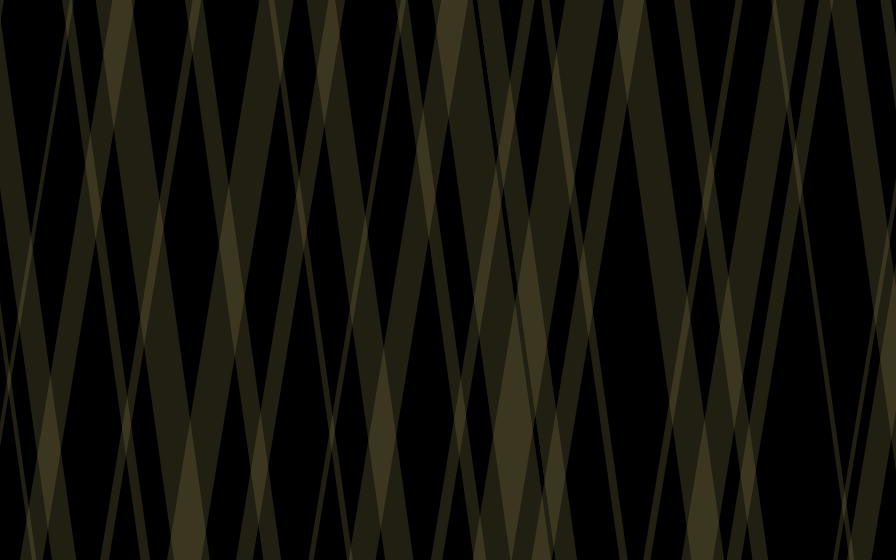
This pattern is drawn by a Shadertoy shader. Its source:

```glsl
#define CELL_WIDTH 0.114
#define SLOPE_LEFT 0.140
#define SLOPE_RIGHT -0.165
#define THINNEST 0.06
#define WIDTH_RANGE 0.58
#define WIDTH_SKEW 1.5
#define OPACITY 0.235
#define BEAM_COLOR vec3(0.555, 0.510, 0.305)

float hash(float n) {
    return fract(sin(n * 127.1 + 11.7) * 43758.5453);
}

// Coverage of one family of slanted beams, one beam per cell.
float beams(vec2 p, float slope, float seed) {
    float x = (p.x + slope * p.y) / CELL_WIDTH + seed;
    float id = floor(x);

    // Golden-ratio steps keep the mix of thin and broad beams even.
    float spread = fract(id * 0.618034 + seed * 0.37);
    float halfWidth = 0.5 * (THINNEST + WIDTH_RANGE * pow(spread, WIDTH_SKEW));

    // Random centre that keeps the beam inside its cell.
    float center = mix(halfWidth, 1.0 - halfWidth, hash(id + seed * 3.1));
    float dist = abs(x - id - center) - halfWidth;

    // Edge softened over one pixel.
    float pixel = 1.0 / (iResolution.y * CELL_WIDTH);
    return clamp(0.5 - dist / pixel, 0.0, 1.0);
}

void mainImage(out vec4 fragColor, in vec2 fragCoord) {
    vec2 p = fragCoord / iResolution.y;

    // Translucent layers over black; crossings come out brighter.
    vec3 color = vec3(0.0);
    color = mix(color, BEAM_COLOR, OPACITY * beams(p, SLOPE_LEFT, 5.3));
    color = mix(color, BEAM_COLOR, OPACITY * beams(p, SLOPE_RIGHT, 23.8));

    fragColor = vec4(color, 1.0);
}
```
